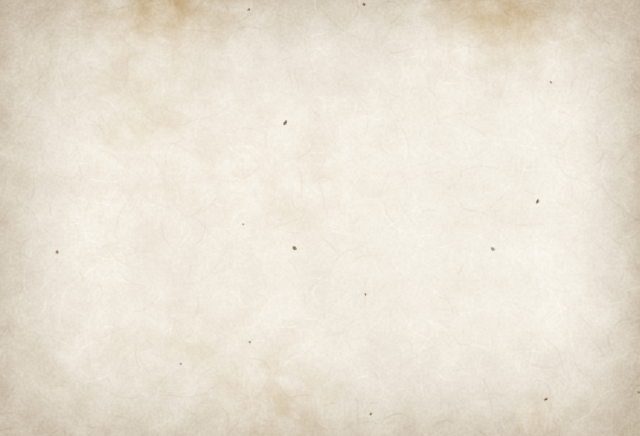
A Shadertoy shader for this texture:

```glsl
const vec3 PAPER_LIGHT = vec3(0.963, 0.944, 0.905);
const vec3 PAPER_DARK = vec3(0.78, 0.73, 0.65);
const vec3 STAIN_TINT = vec3(0.035, 0.075, 0.140);
const vec3 SPECK_COLOR = vec3(0.44, 0.34, 0.20);
const vec4 EDGE_SHADE = vec4(0.74, 0.92, 0.70, 0.72);      // left, right, bottom, top
const vec4 EDGE_REACH = vec4(0.075, 0.052, 0.105, 0.100);
const float EDGE_WOBBLE = 0.025;
const float MOTTLE = 0.20;
const float GRAIN = 0.15;
const float FIBRE_SHADE = 0.20;
const float FIBRE_WIDTH = 0.0016;
const float SPECK_CELL = 0.15;
const float SPECK_CHANCE = 0.26;

vec2 hash2(vec2 p) {
    vec3 q = fract(p.xyx * vec3(0.1031, 0.1030, 0.0973));
    q += dot(q, q.yzx + 33.33);
    return fract((q.xx + q.yz) * q.zy);
}

vec2 gradient(vec2 cell) {
    float angle = 6.2832 * hash2(cell + 71.0).x;
    return vec2(cos(angle), sin(angle));
}

float gradientNoise(vec2 p) {
    vec2 i = floor(p), f = fract(p);
    vec2 u = f * f * f * (f * (f * 6.0 - 15.0) + 10.0);
    vec2 e = vec2(1.0, 0.0);
    float low = mix(dot(gradient(i), f), dot(gradient(i + e), f - e), u.x);
    float high = mix(dot(gradient(i + e.yx), f - e.yx), dot(gradient(i + 1.0), f - 1.0), u.x);
    return mix(low, high, u.y);
}

float fbm(vec2 p) {
    float sum = 0.0, amp = 0.6;
    for (int i = 0; i < 5; i++) {
        sum += amp * gradientNoise(p);
        p = mat2(1.6, 1.2, -1.2, 1.6) * p + 7.3;
        amp *= 0.58;
    }
    return sum;
}

// Soft elliptical patch
float patchAt(vec2 uv, vec2 center, vec2 radius) {
    vec2 d = (uv - center) / radius;
    return exp(-dot(d, d));
}

// Short bent strands, one per cell; positive is a shadow, negative a highlight
float fibres(vec2 p, float cell, float seed, float pixel) {
    vec2 home = floor(p / cell);
    float sum = 0.0;
    for (int y = -1; y <= 1; y++)
    for (int x = -1; x <= 1; x++) {
        vec2 id = home + vec2(x, y);
        vec2 place = hash2(id + seed);
        vec2 trait = hash2(id + seed + 37.0);
        float angle = 6.2832 * trait.x;
        vec2 dir = vec2(cos(angle), sin(angle));
        vec2 d = (p - (id + place) * cell) / cell;
        vec2 q = vec2(dot(d, dir), dot(d, vec2(-dir.y, dir.x)));
        q.y += (trait.y - 0.5) * 1.8 * q.x * q.x;
        float halfLength = mix(0.25, 0.75, place.y);
        float line = 1.0 - smoothstep(0.0, FIBRE_WIDTH + pixel, abs(q.y) * cell);
        float taper = 1.0 - smoothstep(0.3, 1.0, abs(q.x) / halfLength);
        sum += line * taper * (trait.y > 0.4 ? trait.y : -0.7);
    }
    return sum;
}

// Sparse flecks with varied size and stretch
float specks(vec2 p, float pixel) {
    vec2 id = floor(p / SPECK_CELL);
    vec2 place = 0.1 + 0.8 * hash2(id + 11.0);
    vec2 trait = hash2(id + 53.0);
    vec2 d = p - (id + place) * SPECK_CELL;
    float angle = 6.2832 * trait.y;
    d = mat2(cos(angle), sin(angle), -sin(angle), cos(angle)) * d;
    d.x *= mix(0.45, 1.0, place.x);
    float radius = mix(0.0016, 0.0042, place.y * place.y);
    float dist = length(d) + 0.0015 * gradientNoise(p * 260.0);
    float spot = 1.0 - smoothstep(radius - pixel, radius + pixel, dist);
    return spot * step(trait.x, SPECK_CHANCE) * mix(0.5, 0.95, trait.y);
}

void mainImage(out vec4 fragColor, in vec2 fragCoord) {
    vec2 uv = fragCoord / iResolution.xy;
    vec2 p = fragCoord / iResolution.y;
    float pixel = 1.0 / iResolution.y;
    float clouds = fbm(p * 4.0 + 3.0);
    float blotches = fbm(p * 13.0 + 19.0);
    float grain = gradientNoise(p * 150.0) + 0.6 * gradientNoise(p * 71.0 + 5.0);

    // Aged border
    vec2 wobble = EDGE_WOBBLE * vec2(clouds, fbm(p * 4.0 + 41.0));
    vec4 inset = max(vec4(uv.x, 1.0 - uv.x, uv.y, 1.0 - uv.y) + wobble.xxyy, 0.0);
    vec4 border = EDGE_SHADE * exp(-inset / EDGE_REACH);
    float edge = dot(border, vec4(1.0));
    edge = edge / (1.0 + 0.22 * edge * edge);
    float shade = 0.04 + edge * (1.0 + 0.35 * blotches);

    // Pale worn areas inside the border
    float worn = patchAt(uv, vec2(0.13, 0.40), vec2(0.07, 0.24))
               + patchAt(uv, vec2(0.88, 0.30), vec2(0.08, 0.16))
               + patchAt(uv, vec2(0.88, 0.72), vec2(0.06, 0.22))
               + patchAt(uv, vec2(0.69, 0.89), vec2(0.06, 0.09));
    shade -= 0.13 * worn;

    // Surface texture
    vec2 bent = p + 0.012 * vec2(gradientNoise(p * 17.0), gradientNoise(p * 17.0 + 31.0));
    float strands = fibres(bent, 0.060, 3.0, pixel) + fibres(bent, 0.105, 83.0, pixel)
                  + 0.8 * fibres(bent, 0.190, 157.0, pixel);
    shade += MOTTLE * (0.6 * clouds + 0.7 * blotches) + GRAIN * grain * (0.7 + 0.6 * edge);
    shade += FIBRE_SHADE * strands * (0.55 + 0.4 * edge);
    vec3 color = mix(PAPER_LIGHT, PAPER_DARK, clamp(shade, -0.14, 1.35));

    // Warm stains
    float stain = 1.1 * patchAt(uv, vec2(0.25, 1.0), vec2(0.10, 0.09))
                + 0.8 * patchAt(uv, vec2(0.78, 0.97), vec2(0.10, 0.11))
                + 0.35 * patchAt(uv, vec2(0.45, 0.60), vec2(0.11, 0.15))
                + 0.35 * patchAt(uv, vec2(0.22, 0.68), vec2(0.10, 0.22))
                + 0.6 * patchAt(uv, vec2(0.43, 0.09), vec2(0.07, 0.10))
                + 0.25 * patchAt(uv, vec2(0.28, 0.20), vec2(0.16, 0.10))
                + 0.5 * patchAt(uv, vec2(0.84, 0.04), vec2(0.03, 0.04));
    color -= STAIN_TINT * stain * clamp(0.65 + 1.5 * blotches + clouds, 0.0, 1.4);

    color = mix(color, SPECK_COLOR, specks(p, pixel));
    fragColor = vec4(clamp(color, 0.0, 1.0), 1.0);
}
```
